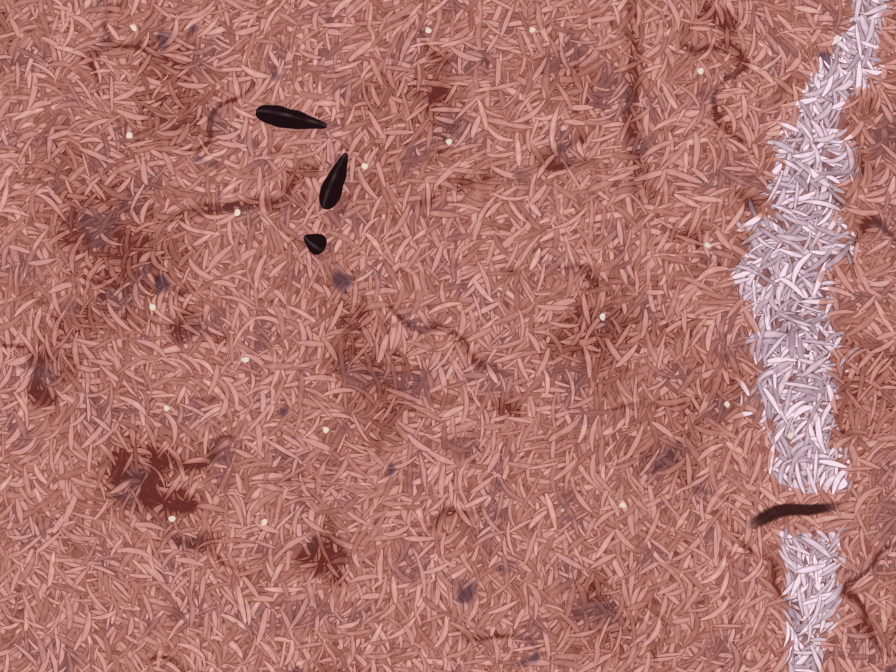
Reproduce this texture procedurally as a WebGL 2 fragment shader.

```glsl
#version 300 es
precision highp float;
// Matted reddish plant fibres with dark crevices, a pale lilac seam and a few black husks.

uniform vec2 u_resolution;
out vec4 fragColor;

vec2 hash2(vec2 p) {
  vec3 q = fract(p.xyx * vec3(0.1031, 0.1030, 0.0973));
  q += dot(q, q.yzx + 33.33);
  return fract((q.xx + q.yz) * q.zy);
}

float corner(vec2 cell, vec2 offset) {
  return dot(hash2(cell + 71.0) * 2.0 - 1.0, offset);
}

float gradientNoise(vec2 p) {
  vec2 i = floor(p), f = fract(p), e = vec2(1.0, 0.0);
  vec2 u = f * f * f * (f * (f * 6.0 - 15.0) + 10.0);
  return mix(mix(corner(i, f), corner(i + e, f - e), u.x),
             mix(corner(i + e.yx, f - e.yx), corner(i + 1.0, f - 1.0), u.x), u.y);
}

float fbm(vec2 p) {
  return gradientNoise(p) + 0.5 * gradientNoise(p * 2.1 + 7.3) + 0.25 * gradientNoise(p * 4.3 + 19.1);
}

vec2 turn(vec2 p, float angle) {
  float c = cos(angle), s = sin(angle);
  return vec2(c * p.x + s * p.y, c * p.y - s * p.x);
}

// Soft tapering groove, 1 on its axis
float groove(vec2 p, vec2 centre, float angle, float halfLength, float width) {
  vec2 d = turn(p - centre, angle);
  float taper = max(1.0 - pow(d.x / halfLength, 2.0), 0.0);
  return taper * smoothstep(width, 0.2 * width, abs(d.y + 0.02 * gradientNoise(p * 14.0)));
}

// Lays one sheet of fibres over "mat", which holds (tone, lilac amount)
vec2 layFibres(vec2 p, float cells, float seed, float flow, float seam, vec2 mat) {
  vec2 q = p * cells + seed * 3.7;
  float soft = 0.8 * cells / u_resolution.y;
  for (int j = -1; j <= 1; j++)
    for (int i = -1; i <= 1; i++) {
      vec2 cell = floor(q) + vec2(i, j);
      vec2 place = hash2(cell + seed * 17.0);
      vec2 kind = hash2(cell + seed * 29.0 + 137.0);
      vec2 d = turn(q - cell - place, flow + (kind.x - 0.5) * 2.6);
      d.y += (place.y - 0.5) * 0.5 * d.x * d.x;
      float along = d.x / (0.5 + 0.45 * place.x);
      float width = (0.08 + 0.07 * fract(kind.y * 7.0)) * sqrt(max(1.0 - along * along, 0.0));
      float side = abs(d.y);
      // Contact shadow, then the rounded body
      mat.x *= 1.0 - 0.38 * smoothstep(width + 0.09, width, side) * smoothstep(1.0, 0.7, abs(along));
      float cover = smoothstep(soft, -soft, side - width) * step(abs(along), 1.0);
      float round = 1.0 - min(pow(side / max(width, 0.01), 2.0), 1.0);
      float lilac = smoothstep(-0.08, 0.08, seam - 0.1 - 0.8 * fract(kind.x * 13.0));
      float tone = (0.48 + 0.62 * kind.y + 0.1 * lilac) * (0.78 + 0.22 * round);
      mat = mix(mat, vec2(tone, lilac), cover);
    }
  return mat;
}

vec3 fibreColour(float tone) {
  vec3 c = mix(vec3(0.41, 0.18, 0.16), vec3(0.60, 0.36, 0.31), smoothstep(0.0, 0.36, tone));
  c = mix(c, vec3(0.71, 0.48, 0.44), smoothstep(0.32, 0.68, tone));
  c = mix(c, vec3(0.81, 0.59, 0.56), smoothstep(0.64, 0.95, tone));
  return mix(c, vec3(0.92, 0.75, 0.70), smoothstep(0.95, 1.3, tone));
}

void main() {
  vec2 p = gl_FragCoord.xy / u_resolution.y;
  float pixel = 1.0 / u_resolution.y;

  // Ragged vertical seam near the right side
  float axis = 1.195 + 0.018 * sin(p.y * 9.0) + 0.09 * smoothstep(0.8, 1.0, p.y);
  float halfWidth = 0.05 + 0.022 * sin(p.y * 5.0 - 1.0);
  float seam = smoothstep(1.25, 0.5, abs(p.x - axis) / halfWidth + 0.8 * fbm(p * 13.0));
  seam *= smoothstep(0.015, 0.05, abs(p.y - 0.24));

  // Fibre mat
  float flow = 0.9 + 4.0 * gradientNoise(p * 2.5 + 3.0);
  vec2 mat = vec2(0.42 + 0.5 * gradientNoise(p * 60.0), 0.5 * seam);
  for (int i = 0; i < 9; i++) {
    float seed = float(i) + 1.0;
    mat = layFibres(p, 24.0 + 15.0 * fract(seed * 0.618), seed, flow, seam, mat);
  }
  float tone = mat.x + 0.2 * gradientNoise(p * 95.0) + 0.03;

  // Broad stains and narrow crevices
  tone -= 0.38 * smoothstep(0.02, 0.55, fbm(p * 3.2 + 11.0)) * (1.0 - 0.7 * seam);
  float ridge = abs(fbm(p * vec2(3.6, 5.0) + 41.0));
  float crevice = smoothstep(0.06, 0.0, ridge) * smoothstep(0.0, 0.3, gradientNoise(p * 5.0 + 23.0));
  crevice = max(crevice, 0.8 * smoothstep(0.36, 0.62, fbm(p * 9.0 + 61.0)));
  crevice = max(crevice, 0.7 * groove(p, vec2(0.945, 0.85), 1.6, 0.2, 0.022));
  crevice = max(crevice, 0.8 * groove(p, vec2(0.34, 0.69), 0.12, 0.13, 0.016));
  tone -= 0.55 * crevice * (1.0 - 0.6 * seam);

  // Colouring, with purplish shade and small bruises
  vec3 colour = fibreColour(tone);
  float shade = smoothstep(0.0, 0.35, gradientNoise(p * 17.0 + 5.0)) * smoothstep(0.75, 0.4, tone);
  colour = mix(colour, vec3(0.55, 0.35, 0.36) * (0.75 + 0.5 * tone), 0.75 * shade);
  float bruise = smoothstep(0.46, 0.6, fbm(p * 11.0 + 87.0));
  colour = mix(colour, vec3(0.36, 0.23, 0.27) * (0.7 + 0.6 * tone), 0.8 * bruise);
  vec3 lilacColour = mix(vec3(0.40, 0.28, 0.31), vec3(0.92, 0.82, 0.87), clamp(tone, 0.0, 1.1));
  colour = mix(colour, lilacColour, mat.y);
  float slit = groove(p, vec2(1.18, 0.235), 0.17, 0.08, 0.014);
  colour = mix(colour, vec3(0.20, 0.09, 0.09), 0.9 * smoothstep(0.1, 0.7, slit));

  // Sparse pale glints
  vec2 cell = floor(p * 7.0), spot = hash2(cell + 211.0);
  float glint = length(fract(p * 7.0) - 0.2 - 0.6 * spot) / 7.0 + 0.004 * gradientNoise(p * 120.0);
  float present = step(0.82, hash2(cell + 307.0).x);
  colour = mix(colour, vec3(0.90, 0.84, 0.78), present * smoothstep(0.006, 0.003, glint));

  // Glossy black husks, tapering to one end
  for (int i = 0; i < 3; i++) {
    float k = float(i);
    vec2 d = turn(p - vec2(0.47 + 0.037 * sin(2.3 * k - 1.4), 0.823 - 0.092 * k), 1.4 * k - 0.2);
    float along = d.x / (0.054 - 0.009 * k * k);
    float width = 0.019 * sqrt(max(1.0 - along * along, 0.0)) * (0.75 - 0.35 * along);
    float edge = abs(d.y) - width + 0.003 * gradientNoise(p * 45.0);
    float gloss = smoothstep(0.004, 0.0, abs(d.y - 0.3 * width)) * (0.5 + gradientNoise(p * 50.0));
    vec3 husk = vec3(0.12, 0.06, 0.07) + 0.25 * max(gloss, 0.0);
    colour = mix(colour, husk, smoothstep(pixel, -pixel, edge) * step(abs(along), 1.0));
  }
  fragColor = vec4(clamp(colour, 0.0, 1.0), 1.0);
}
```
